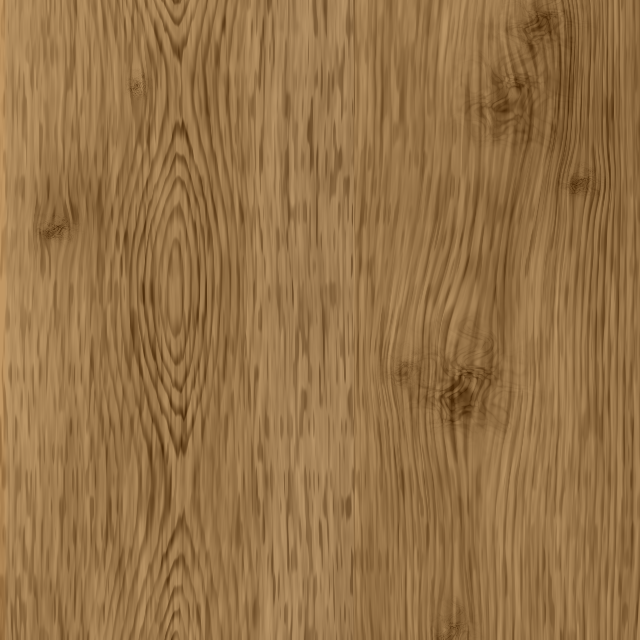
This texture is drawn by a three.js fragment shader. Its source:

```glsl
// Two oak boards side by side: the left one has nested cathedral arches, the right one has knots.
// Ring lines are level sets of a bent grain coordinate; stretched noise adds fibres and pores,
// and cellular noise breaks up the dark wood inside each knot.
varying vec2 vUv;

const float TAU = 6.28318;
const float SEAM_X = 0.553;
const vec3 DARK_OAK = vec3(0.42, 0.288, 0.138);
const vec3 LIGHT_OAK = vec3(0.67, 0.527, 0.347);

float hash(vec2 cell) {
  vec3 h = fract(cell.xyx * 0.1031);
  h += dot(h, h.yzx + 33.33);
  return fract((h.x + h.y) * h.z);
}

float noise(vec2 p) {
  vec2 i = floor(p);
  vec2 f = fract(p);
  f = f * f * (3.0 - 2.0 * f);
  float low = mix(hash(i), hash(i + vec2(1.0, 0.0)), f.x);
  float high = mix(hash(i + vec2(0.0, 1.0)), hash(i + 1.0), f.x);
  return mix(low, high, f.y);
}

// Distance to the nearest scattered point
float cellular(vec2 p) {
  vec2 base = floor(p);
  float nearest = 2.0;
  for (int y = -1; y <= 1; y++) {
    for (int x = -1; x <= 1; x++) {
      vec2 cell = base + vec2(float(x), float(y));
      vec2 point = cell + vec2(hash(cell), hash(cell + 57.0));
      nearest = min(nearest, length(p - point));
    }
  }
  return nearest;
}

// Two octaves of stretched noise, centred on zero
float streaks(vec2 p, vec2 scale) {
  vec2 q = p * scale;
  return 0.6 * noise(q) + 0.4 * noise(q * vec2(1.9, 2.3) + 17.0) - 0.5;
}

// Thin line at each growth ring: slow darkening, then a quick return
float ringLine(float level, float spacing) {
  float s = fract(level / spacing);
  return smoothstep(0.35, 0.78, s) * (1.0 - smoothstep(0.8, 0.98, s));
}

// Arches stacked along an upright axis
float cathedral(float x, float y, float axis, float period) {
  float d = abs(x - axis - 0.006 * sin(9.0 * y));
  float rise = 0.5 - 0.5 * cos(TAU * (y - 0.55) / period);
  return sqrt(d * d + 0.00004) + 0.06 * rise * exp(-7.0 * d);
}

// Elliptical patch that fades outwards
float patchGlow(vec2 p, vec2 centre, vec2 size) {
  vec2 q = (p - centre) / size;
  return exp(-dot(q, q));
}

// Spreads the grain around a knot and adds its speckled shade
void addKnot(vec2 p, vec2 centre, vec2 size, float depth, inout float grainX, inout float shade) {
  grainX -= 0.6 * (p.x - centre.x) * patchGlow(p, centre, size * vec2(1.3, 2.2));
  vec2 q = (p - centre) / size;
  q += 0.8 * vec2(noise(q * 2.3 + 3.0), noise(q * 2.3 + 41.0)) - 0.4;
  float core = exp(-1.1 * dot(q, q));
  float swirl = 0.5 + 0.5 * sin(13.0 * length(q) + 7.0 * noise(q * 3.0) + 3.0 * q.x);
  float cracks = smoothstep(0.3, 0.75, cellular(q * vec2(7.0, 5.5) + centre * 40.0));
  float specks = noise(p * vec2(150.0, 120.0));
  shade += depth * core * (0.1 + 0.4 * swirl + 0.65 * cracks + 0.6 * specks);
}

void main() {
  vec2 p = vUv;
  float rightBoard = smoothstep(SEAM_X - 0.002, SEAM_X + 0.002, p.x);

  // Knots and the bent grain coordinate
  float grainX = p.x + 0.004 * sin(5.0 * p.y + 9.0 * p.x) + 0.0012 * sin(15.0 * p.y + 21.0 * p.x);
  float lean = smoothstep(0.42, 0.85, p.y) * exp(-pow((p.x - 0.77) / 0.13, 2.0));
  grainX -= 0.055 * lean * rightBoard;
  float shade = 0.0;
  addKnot(p, vec2(0.733, 0.405), vec2(0.066, 0.066), 0.85, grainX, shade);
  addKnot(p, vec2(0.805, 0.860), vec2(0.068, 0.075), 0.62, grainX, shade);
  addKnot(p, vec2(0.850, 0.970), vec2(0.050, 0.040), 0.55, grainX, shade);
  addKnot(p, vec2(0.635, 0.425), vec2(0.032, 0.028), 0.35, grainX, shade);
  addKnot(p, vec2(0.910, 0.717), vec2(0.028, 0.020), 0.55, grainX, shade);
  addKnot(p, vec2(0.710, 0.015), vec2(0.028, 0.035), 0.55, grainX, shade);
  addKnot(p, vec2(0.090, 0.643), vec2(0.024, 0.016), 0.75, grainX, shade);
  addKnot(p, vec2(0.217, 0.867), vec2(0.014, 0.017), 0.75, grainX, shade);
  vec2 grain = vec2(grainX + 3.0 * rightBoard, p.y);

  // Growth rings, slightly frayed along the fibres
  float level = mix(cathedral(grainX, p.y, 0.277, 0.62), grainX, rightBoard);
  level += 0.012 * noise(vec2(level * 30.0, p.y * 0.9)) + 0.0035 * noise(grain * vec2(230.0, 20.0));
  float archZone = exp(-pow((p.x - 0.28) / 0.12, 2.0));
  float ringZone = mix(0.10 + 0.85 * archZone, 0.5 + 0.35 * smoothstep(0.85, 1.0, p.x), rightBoard);
  float rings = ringLine(level, 0.0125) * ringZone * (0.3 + 1.3 * noise(grain * vec2(45.0, 3.5)));

  // Fibres, pores and broad shading
  float greyStrip = smoothstep(0.36, 0.46, p.x) * (1.0 - rightBoard);
  float poreZone = mix(0.34 + 0.16 * greyStrip, 0.26, rightBoard);
  float pores = smoothstep(0.52, 0.82, noise(grain * vec2(290.0, 24.0))) * poreZone;
  pores *= 0.4 + 1.2 * noise(grain * vec2(70.0, 5.0));
  float tone = 0.84 + 0.42 * streaks(p, vec2(5.0, 2.0)) + 0.34 * streaks(grain, vec2(45.0, 1.6));
  tone += 0.40 * streaks(grain, vec2(130.0, 4.0)) + 0.46 * streaks(grain, vec2(250.0, 19.0));
  tone -= 0.62 * rings + pores + shade;
  tone -= 0.30 * patchGlow(p, vec2(0.87, 0.82), vec2(0.16, 0.22));
  tone -= 0.28 * patchGlow(p, vec2(0.12, 0.68), vec2(0.07, 0.07));
  tone -= 0.24 * patchGlow(p, vec2(0.77, 0.55), vec2(0.035, 0.16));
  tone += 0.20 * exp(-p.x * 25.0) + 0.06 * greyStrip;

  // Colour: warm board edge, slightly greyer strip beside the seam
  vec3 color = mix(DARK_OAK, LIGHT_OAK, clamp(tone, -0.55, 1.25));
  color += vec3(-0.004, 0.001, 0.010) * greyStrip;
  color += vec3(0.025, 0.005, -0.012) * (1.0 - smoothstep(0.004, 0.014, p.x));
  gl_FragColor = vec4(color, 1.0);
}
```
